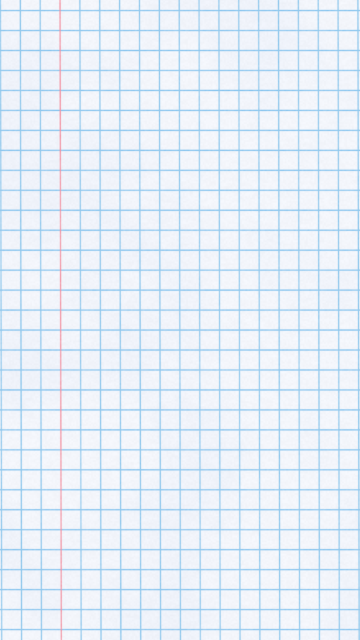
A Shadertoy shader for this pattern:

```glsl
// Squared notebook paper: blue grid, one red margin rule, soft mottled stock.

const vec2 PITCH = vec2(0.03103, 0.0312);   // cell size, in canvas heights
const vec2 OFFSET = vec2(0.0017, 0.0163);   // first rule from the lower left
const float TILT = 0.002;                   // slight lean of the upright rules
const float RULE_WIDTH = 0.00115;
const float MARGIN_INDEX = 3.0;             // upright rule printed in red

const vec3 PAPER = vec3(0.955, 0.964, 0.984);
const vec3 PAPER_SHADE = vec3(0.925, 0.942, 0.977);
const vec3 INK_ACROSS = vec3(0.53, 0.77, 0.935);
const vec3 INK_UPRIGHT = vec3(0.57, 0.785, 0.925);
const vec3 INK_MARGIN = vec3(0.95, 0.57, 0.63);

float hash(vec2 p) {
    vec3 q = fract(p.xyx * 0.1031);
    q += dot(q, q.yzx + 33.33);
    return fract((q.x + q.y) * q.z);
}

float valueNoise(vec2 p) {
    vec2 cell = floor(p), f = fract(p);
    f = f * f * (3.0 - 2.0 * f);
    float low = mix(hash(cell), hash(cell + vec2(1.0, 0.0)), f.x);
    float high = mix(hash(cell + vec2(0.0, 1.0)), hash(cell + 1.0), f.x);
    return mix(low, high, f.y);
}

float fbm(vec2 p) {
    float sum = 0.0, gain = 0.5;
    for (int i = 0; i < 4; i++) {
        sum += gain * valueNoise(p);
        p = p * 2.03 + 17.0;
        gain *= 0.5;
    }
    return sum;
}

// Soft ink profile, widened by the pixel while keeping its total ink.
float inkProfile(float dist, float width, float pixel) {
    float soft = sqrt(width * width + pixel * pixel / 6.0);
    return width / soft * exp(-dist * dist / (soft * soft));
}

// Uneven ink: a strength per rule, slow fading and fine speckle along it.
float inkWear(float index, float along, float seed) {
    float perRule = hash(vec2(index + 40.0, seed));
    float fade = valueNoise(vec2(along * 14.0, index * 3.7 + seed));
    float speckle = valueNoise(vec2(along * 330.0, index * 5.3 + seed));
    return 0.74 + 0.12 * perRule + 0.14 * fade + 0.16 * speckle;
}

vec3 paperColor(vec2 p) {
    float mottle = smoothstep(0.38, 0.72, fbm(p * 7.0 + 3.0));
    float fibre = valueNoise(p * vec2(90.0, 210.0)) - 0.5;
    float grain = valueNoise(p * 390.0 + 51.0) - 0.5;
    return mix(PAPER, PAPER_SHADE, 0.6 * mottle) + 0.009 * fibre + 0.018 * grain;
}

void mainImage(out vec4 fragColor, in vec2 fragCoord) {
    float pixel = 1.0 / iResolution.y;
    vec2 p = fragCoord * pixel;

    // Nearest rule in each direction
    vec2 leaned = p + vec2(TILT * (p.y - 0.5), 0.0);
    vec2 grid = (leaned - OFFSET) / PITCH;
    vec2 index = floor(grid + 0.5);
    vec2 dist = (grid - index) * PITCH;

    // Ink coverage
    float upright = inkProfile(dist.x, RULE_WIDTH, pixel) * inkWear(index.x, p.y, 11.0);
    float across = inkProfile(dist.y, RULE_WIDTH, pixel) * inkWear(index.y, p.x, 73.0);
    float isMargin = 1.0 - step(0.5, abs(index.x - MARGIN_INDEX));

    // Print the rules over the stock
    vec3 color = paperColor(p);
    color = mix(color, INK_ACROSS, clamp(across, 0.0, 1.0));
    color = mix(color, mix(INK_UPRIGHT, INK_MARGIN, isMargin), clamp(upright, 0.0, 1.0));
    fragColor = vec4(clamp(color, 0.0, 1.0), 1.0);
}
```
